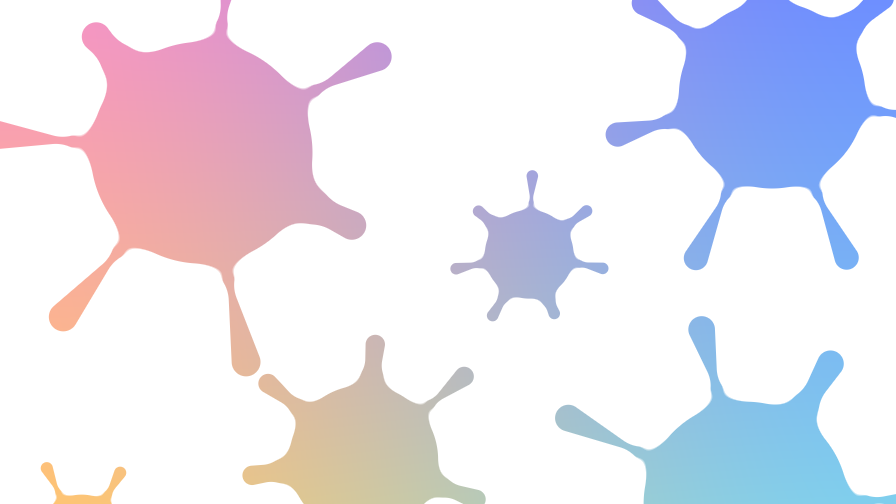
Reproduce this background procedurally as a Shadertoy shader.

```glsl
// Scattered splats with drop-shaped arms, tinted by a four-corner gradient on white.
#define TAU 6.2832
#define ARMS 7
#define FILLET 0.35        // hollow between arm and body, in body radii
#define NECK_START 1.2     // where an arm begins
#define REACH_MIN 1.38     // shortest arm, to the tip centre
#define REACH_MAX 1.95     // longest arm
#define TIP_RADIUS 0.13
#define ARM_JITTER 0.2     // angular scatter, in arm spacings

#define PINK   vec3(0.97, 0.58, 0.77)
#define BLUE   vec3(0.43, 0.56, 1.00)
#define ORANGE vec3(1.00, 0.77, 0.45)
#define CYAN   vec3(0.50, 0.81, 0.93)

float hash(vec2 v) {
    return fract(sin(dot(v, vec2(127.1, 311.7))) * 43758.5);
}

// Capsule along +y whose radius goes from r0 at the start to r1 at height h
float taperedCapsule(vec2 p, float r0, float r1, float h) {
    p.x = abs(p.x);
    float slope = (r0 - r1) / h;
    float side = sqrt(1.0 - slope * slope);
    float along = dot(p, vec2(-slope, side));
    if (along < 0.0) return length(p) - r0;
    if (along > side * h) return length(p - vec2(0.0, h)) - r1;
    return dot(p, vec2(side, slope)) - r0;
}

// Union joined by a circular fillet of radius k
float filletUnion(float a, float b, float k) {
    return max(k, min(a, b)) - length(max(k - vec2(a, b), 0.0));
}

// Splat with unit body radius
float splat(vec2 p, float phase, float seed) {
    float arms = 1e3;
    for (int k = 0; k < ARMS; k++) {
        vec2 id = vec2(float(k), seed);
        float jitter = ARM_JITTER * (hash(id + 7.3) - 0.5);
        float angle = phase + (float(k) + jitter) * TAU / float(ARMS);
        vec2 dir = vec2(cos(angle), sin(angle));
        vec2 local = vec2(dot(p, vec2(-dir.y, dir.x)), dot(p, dir) - NECK_START);

        // Long arms are pinched at the neck, short ones stay thick
        float reach = mix(REACH_MIN, REACH_MAX, hash(id + 1.7));
        float neck = mix(0.11, 0.012, smoothstep(1.5, 1.8, reach));
        arms = min(arms, taperedCapsule(local, neck, TIP_RADIUS, reach - NECK_START));
    }
    return filletUnion(length(p) - 1.0, arms, FILLET);
}

// Centre (xy), radius (z) and phase (w): each row runs along a quadratic curve
vec4 placement(float column, bool upper) {
    return upper
        ? vec4(0.40, 0.697, 0.22, 0.45) + column * (vec4(0.734, -0.46, -0.2465, 0.318)
            + column * vec4(-0.084, 0.2585, 0.1145, -0.094))
        : vec4(0.162, -0.074, 0.0926, 0.17) + column * (vec4(0.46, 0.287, 0.0552, 0.50)
            + column * vec4(0.0995, -0.125, 0.0, -0.05));
}

void mainImage(out vec4 fragColor, in vec2 fragCoord) {
    vec2 uv = fragCoord / iResolution.xy;
    vec2 p = fragCoord / iResolution.y;

    // Nearest splat of two rows by three columns
    float dist = 1e3;
    for (int i = 0; i < 6; i++) {
        vec4 place = placement(float(i % 3), i < 3);
        float d = splat((p - place.xy) / place.z, place.w, float(i)) * place.z;
        dist = min(dist, d);
    }

    // Corner gradient, shared by all splats
    float across = smoothstep(0.0, 1.0, uv.x);
    vec3 tint = mix(mix(ORANGE, CYAN, across), mix(PINK, BLUE, across), uv.y);

    float coverage = clamp(0.5 - dist * iResolution.y, 0.0, 1.0);
    fragColor = vec4(mix(vec3(1.0), tint, coverage), 1.0);
}
```
